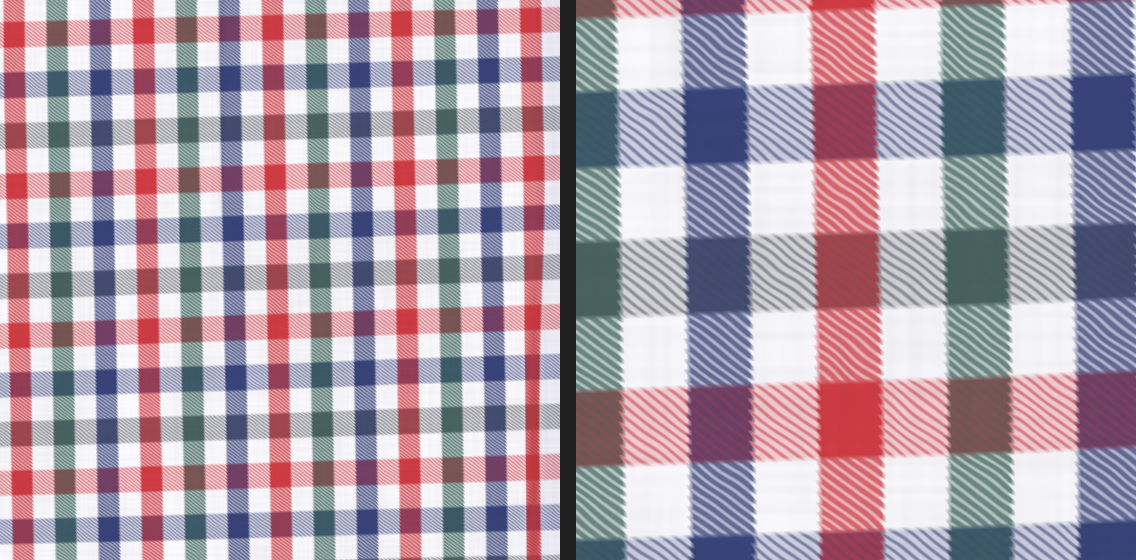
Left: the whole. Right: its middle third, enlarged.
This texture is drawn by a WebGL 2 fragment shader. Its source:

```glsl
#version 300 es
precision highp float;
// Woven twill gingham: red, green and blue checks on white cotton, slightly skewed and creased.

uniform vec2 u_resolution;
out vec4 fragColor;

const vec3 WHITE    = vec3(0.965, 0.96, 0.975);
const vec3 RED      = vec3(0.80, 0.23, 0.26);
const vec3 GREEN    = vec3(0.25, 0.40, 0.37);
const vec3 BLUE     = vec3(0.22, 0.26, 0.47);
const vec3 CHARCOAL = vec3(0.33, 0.35, 0.38);

const vec2 PITCH      = vec2(0.07695, 0.0888); // spacing of the columns and rows
const vec2 FIRST      = vec2(0.0241, 0.0612);  // centre of the first column and row
const vec2 SKEW       = vec2(0.0176, -0.0254); // lean of the columns and rows
const vec2 BAND       = vec2(0.49, 0.51);      // coloured part of each pitch
const vec2 TWILL      = vec2(-125.0, 165.0);   // diagonal ribs per canvas
const float WEFT_SHARE = 0.39;                 // part of the face showing weft
const float RIB_CALM   = 0.58;                 // how far ribs blend into an even tone
const float EDGE_BLUR  = 0.03;                 // softness of band edges, in pitches

float hash(vec2 p) {
    vec3 q = fract(p.xyx * vec3(0.1031, 0.1030, 0.0973));
    q += dot(q, q.yzx + 33.33);
    return fract((q.x + q.y) * q.z);
}

float noise(vec2 p) {
    vec2 i = floor(p), f = fract(p);
    f = f * f * (3.0 - 2.0 * f);
    float low = mix(hash(i), hash(i + vec2(1, 0)), f.x);
    float high = mix(hash(i + vec2(0, 1)), hash(i + vec2(1, 1)), f.x);
    return mix(low, high, f.y);
}

float pulseIntegral(float t, float duty) {
    return floor(t) * duty + min(fract(t), duty);
}

// Pulse train centred on the integers, box-filtered over a width w.
float pulse(float t, float duty, float w) {
    float a = t + 0.5 * duty;
    return (pulseIntegral(a + 0.5 * w, duty) - pulseIntegral(a - 0.5 * w, duty)) / w;
}

// Three yarn colours taken in turn.
vec3 yarnColor(float t, vec3 first, vec3 second, vec3 third) {
    float k = mod(floor(t + 0.5), 3.0);
    return k < 0.5 ? first : (k < 1.5 ? second : third);
}

// Soft vertical ridge of given centre and width.
float ridge(float x, float centre, float width) {
    float d = (x - centre) / width;
    return exp(-d * d);
}

// Cloth position measured in bands, with skew, bow and the side fold.
vec2 clothBands(vec2 p, float fold) {
    vec2 cloth = p - FIRST - SKEW * p.yx;
    cloth.x += 0.018 * fold * smoothstep(0.925, 0.966, p.x);
    cloth.y -= 0.007 * sin(3.14159 * p.y) * (1.0 - 1.5 * p.x);
    cloth += 0.0016 * (vec2(noise(p * 7.0), noise(p * 7.0 + 31.0)) - 0.5);
    return cloth / PITCH;
}

// Fine uneven threads running along both directions.
float threadTone(vec2 p) {
    float along = noise(p * vec2(240.0, 9.0));
    float across = noise(p * vec2(11.0, 240.0) + 57.0);
    return 1.0 + 0.025 * (along + across - 1.0);
}

void main() {
    vec2 p = gl_FragCoord.xy / u_resolution;
    p.y = 1.0 - p.y; // rows are counted from the top
    vec2 pixel = 1.0 / u_resolution;

    float fold = smoothstep(0.3, 0.8, p.y);
    float crease = fold * ridge(p.x, 0.953, 0.014);
    vec2 bands = clothBands(p, fold);

    // Diagonal ribs, which also nibble at the column edges
    float ribPhase = dot(p, TWILL) + 0.5 * noise(p * 60.0);
    float ribs = pulse(ribPhase, WEFT_SHARE, length(TWILL * pixel) + 0.1);
    bands.x += 0.025 * (ribs - WEFT_SHARE);

    // Yarns of both directions
    vec2 blur = pixel / PITCH + EDGE_BLUR;
    float warpMask = pulse(bands.x, BAND.x, blur.x);
    float weftMask = pulse(bands.y, BAND.y, blur.y);
    vec3 warp = mix(WHITE, yarnColor(bands.x, RED, GREEN, BLUE), warpMask);
    vec3 weft = mix(WHITE, yarnColor(bands.y, RED, BLUE, CHARCOAL), weftMask);

    // Ribs are calmer where two colours cross and in the crease
    float calm = mix(RIB_CALM, 0.85, warpMask * weftMask);
    float weftShow = mix(ribs, WEFT_SHARE, calm) * (1.0 - 0.7 * crease);
    vec3 color = mix(warp, weft, weftShow);

    // Uneven yarn, soft light, a faint wrinkle and the fold
    color *= threadTone(p);
    color *= 1.0 + 0.03 * (noise(p * vec2(9.0, 4.0) + 12.0) - 0.5);
    color *= 1.0 - 0.05 * ridge(p.x, 0.395, 0.006) * (1.0 - smoothstep(0.25, 0.5, p.y));
    color *= 1.0 - 0.06 * crease;
    color *= mix(vec3(1.0), vec3(0.95, 0.95, 0.975), smoothstep(0.94, 0.98, p.x));

    fragColor = vec4(clamp(color, 0.0, 1.0), 1.0);
}
```
